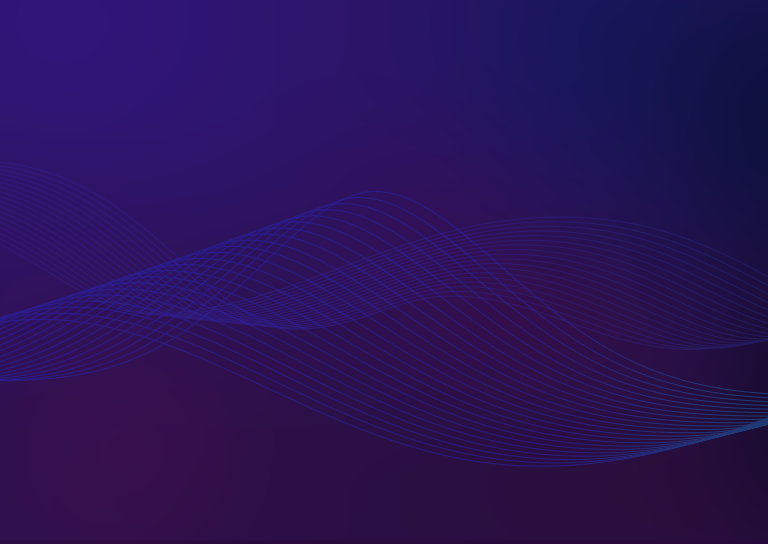
This background is drawn by a WebGL 2 fragment shader. Its source:

```glsl
#version 300 es
precision highp float;
// Violet and navy backdrop crossed by two twisting ribbons of thin lines.
// Soft elliptical glows tint a vertical gradient; each ribbon is a family of
// curves swinging between crests and troughs that slide from strand to strand.

uniform vec2 u_resolution;
out vec4 outColor;

const float PI = 3.14159265;
const int BROAD = 0;
const int SLIM = 1;

// Blend a colour in with a Gaussian ellipse.
vec3 glow(vec3 base, vec2 p, vec2 center, vec2 radius, vec3 tint, float strength) {
  vec2 d = (p - center) / radius;
  return mix(base, tint, strength * exp(-dot(d, d)));
}

vec3 backdrop(vec2 p) {
  vec3 c = mix(vec3(0.165, 0.06, 0.27), vec3(0.175, 0.08, 0.41), smoothstep(0.1, 0.9, p.y));
  // Violet and plum on the left
  c = glow(c, p, vec2(0.08, 0.96), vec2(0.26, 0.34), vec3(0.195, 0.085, 0.49), 0.8);
  c = glow(c, p, vec2(0.00, 0.48), vec2(0.18, 0.24), vec3(0.19, 0.07, 0.39), 0.6);
  c = glow(c, p, vec2(0.00, 0.03), vec2(0.14, 0.22), vec3(0.18, 0.07, 0.33), 0.6);
  c = glow(c, p, vec2(0.16, 0.17), vec2(0.17, 0.24), vec3(0.235, 0.06, 0.31), 0.7);
  // Plum in the middle
  c = glow(c, p, vec2(0.60, 0.64), vec2(0.16, 0.16), vec3(0.21, 0.06, 0.36), 0.65);
  c = glow(c, p, vec2(0.71, 0.44), vec2(0.22, 0.18), vec3(0.22, 0.055, 0.28), 0.75);
  c = glow(c, p, vec2(0.86, 0.10), vec2(0.25, 0.20), vec3(0.165, 0.05, 0.22), 0.7);
  // Blue and navy on the right
  c = glow(c, p, vec2(0.78, 0.94), vec2(0.21, 0.32), vec3(0.095, 0.09, 0.37), 0.9);
  c = glow(c, p, vec2(1.04, 0.78), vec2(0.22, 0.34), vec3(0.045, 0.065, 0.23), 0.92);
  c = glow(c, p, vec2(1.04, 0.26), vec2(0.11, 0.28), vec3(0.08, 0.04, 0.17), 0.8);
  // Dim rim along the bottom
  return mix(c, vec3(0.15, 0.03, 0.22), 0.5 * (1.0 - smoothstep(0.004, 0.01, p.y)));
}

// Height gained between two extremes; skew shifts the steep part sideways.
float swing(float x, vec2 a, vec2 b, float skew) {
  float u = clamp((x - a.x) / (b.x - a.x), 0.0, 1.0);
  u += skew * u * (1.0 - u);
  return (b.y - a.y) * (0.5 - 0.5 * cos(PI * u));
}

// Curve through four extremes, one skew for each span.
float wave(float x, vec2 a, vec2 b, vec2 c, vec2 d, vec3 skew) {
  return a.y + swing(x, a, b, skew.x) + swing(x, b, c, skew.y) + swing(x, c, d, skew.z);
}

// Height of strand t (0..1) in the chosen ribbon.
float strand(float x, float t, int kind) {
  if (kind == BROAD) {
    return wave(x,
      mix(vec2(-0.013, 0.300), vec2(-0.534, 0.300), t),
      mix(vec2(0.488, 0.648), vec2(0.052, 0.413), t),
      mix(vec2(1.120, 0.272), vec2(0.703, 0.143), t),
      mix(vec2(1.500, 0.450), vec2(1.445, 0.400), t),
      vec3(-0.65, mix(0.8, 0.1, t), 0.0));
  }
  float tail = max(x - 0.9, 0.0);
  return 1.8 * t * tail * tail + wave(x,
    mix(vec2(-0.195, 0.613), vec2(-0.052, 0.706), t),
    mix(vec2(0.195, 0.423), vec2(0.384, 0.395), t),
    mix(vec2(0.729, 0.601), vec2(0.586, 0.456), t),
    mix(vec2(1.211, 0.373), vec2(0.898, 0.358), t),
    vec3(-0.45, mix(0.08, -0.1, t), -0.3 * (1.0 - t)));
}

// Combined coverage of all strands of one ribbon.
float ribbon(vec2 p, int kind, int count, float thickness) {
  float pixel = 1.0 / u_resolution.y;
  float aspect = u_resolution.x / u_resolution.y;
  float width = max(thickness, pixel);
  float weight = min(1.0, thickness / pixel);
  float gap = 1.0;
  const float STEP = 0.002;
  for (int i = 0; i < count; i++) {
    float t = float(i) / float(count - 1);
    float y = strand(p.x, t, kind);
    float slope = (strand(p.x + STEP, t, kind) - y) / (STEP * aspect);
    float dist = abs(p.y - y) * inversesqrt(1.0 + slope * slope);
    gap *= 1.0 - weight * max(0.0, 1.0 - dist / width);
  }
  return 1.0 - gap;
}

void main() {
  vec2 p = gl_FragCoord.xy / u_resolution;
  vec3 color = backdrop(p);

  // Slim ribbon: faint at the far left, brightest at its twist
  float slimFade = mix(0.38, 0.55, exp(-pow((p.x - 0.36) / 0.22, 2.0)));
  vec3 slimTint = mix(vec3(0.19, 0.13, 0.62), vec3(0.17, 0.18, 0.60), smoothstep(0.6, 1.0, p.x));
  color = mix(color, slimTint, slimFade * ribbon(p, SLIM, 18, 0.0019));

  // Broad ribbon: indigo turning to steel blue on the right
  vec3 broadTint = mix(vec3(0.14, 0.14, 0.70), vec3(0.13, 0.36, 0.64), smoothstep(0.68, 1.0, p.x));
  color = mix(color, broadTint, 0.58 * ribbon(p, BROAD, 22, 0.0019));

  outColor = vec4(color, 1.0);
}
```
